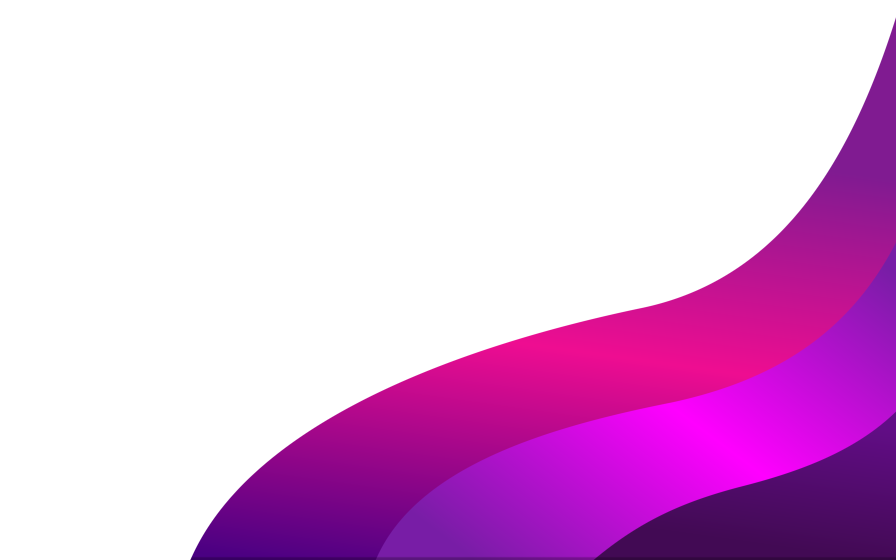
This background is drawn by a Shadertoy shader. Its source:

```glsl
vec2 bezier(vec2 a, vec2 b, vec2 c, vec2 d, float t) {
    float s = 1.0 - t;
    return s * s * s * a + 3.0 * s * s * t * b + 3.0 * s * t * t * c + t * t * t * d;
}

vec2 bezierTangent(vec2 a, vec2 b, vec2 c, vec2 d, float t) {
    float s = 1.0 - t;
    return s * s * (b - a) + 2.0 * s * t * (c - b) + t * t * (d - c);
}

// Signed distance estimate to a curve rising along x, negative below it
float curveDistance(vec2 p, vec2 a, vec2 b, vec2 c, vec2 d) {
    float low = 0.0, high = 1.0;
    for (int i = 0; i < 16; i++) {
        float middle = 0.5 * (low + high);
        if (bezier(a, b, c, d, middle).x < p.x) low = middle;
        else high = middle;
    }
    float t = 0.5 * (low + high);
    vec2 tangent = normalize(bezierTangent(a, b, c, d, t));
    vec2 offset = p - bezier(a, b, c, d, t);
    return offset.y * tangent.x - offset.x * tangent.y;
}

// Two joined curves meeting at the knot
float waveDistance(vec2 p, vec2 start, vec2 b, vec2 c, vec2 knot, vec2 e, vec2 f, vec2 end) {
    return p.x < knot.x ? curveDistance(p, start, b, c, knot)
                        : curveDistance(p, knot, e, f, end);
}

float coverage(float dist, float pixel) {
    return 1.0 - smoothstep(-0.7 * pixel, 0.7 * pixel, dist);
}

float ramp(float from, float to, float x) {
    return clamp((x - from) / (to - from), 0.0, 1.0);
}

void mainImage(out vec4 fragColor, in vec2 fragCoord) {
    float pixel = 1.0 / iResolution.y;
    vec2 p = fragCoord * pixel;
    p.x *= 1.6 * iResolution.y / iResolution.x;

    const vec3 white = vec3(1.0);
    const vec3 indigo = vec3(0.29, 0.0, 0.51);
    const vec3 pink = vec3(0.935, 0.05, 0.57);
    const vec3 plum = vec3(0.50, 0.105, 0.57);
    const vec3 violet = vec3(0.47, 0.115, 0.65);
    const vec3 magenta = vec3(1.0, 0.0, 1.0);
    const vec3 darkPurple = vec3(0.26, 0.04, 0.33);
    const vec3 deepViolet = vec3(0.38, 0.05, 0.52);

    // Wave edges
    float upper = coverage(waveDistance(p, vec2(0.340, 0.0), vec2(0.448, 0.25),
        vec2(0.833, 0.385), vec2(1.146, 0.45), vec2(1.385, 0.50),
        vec2(1.515, 0.698), vec2(1.6, 0.969)), pixel);
    float middle = coverage(waveDistance(p, vec2(0.671, 0.0), vec2(0.742, 0.167),
        vec2(0.979, 0.2375), vec2(1.198, 0.281), vec2(1.385, 0.321),
        vec2(1.517, 0.406), vec2(1.6, 0.567)), pixel);
    float lower = coverage(waveDistance(p, vec2(1.060, 0.0), vec2(1.142, 0.069),
        vec2(1.219, 0.104), vec2(1.323, 0.131), vec2(1.4375, 0.160),
        vec2(1.531, 0.198), vec2(1.6, 0.265)), pixel);

    // Gradient fills
    float tilt = p.y + 0.14 * p.x;
    vec3 upperFill = mix(indigo, pink, ramp(0.0625, 0.517, tilt));
    upperFill = mix(upperFill, plum, ramp(0.517, 0.904, tilt));
    float glowAxis = dot(p - vec2(1.281, 0.2125), vec2(0.6, 0.8));
    vec3 middleFill = mix(magenta, violet, ramp(0.0, 0.43, abs(glowAxis)));
    vec3 lowerFill = mix(darkPurple, deepViolet, ramp(0.219, 0.452, tilt));

    // Layers from back to front
    vec3 color = mix(white, upperFill, upper);
    color = mix(color, middleFill, middle);
    color = mix(color, lowerFill, lower);

    // Thin shade along the base of the waves
    color *= 1.0 - 0.25 * upper * (1.0 - smoothstep(0.003, 0.007, p.y));
    fragColor = vec4(color, 1.0);
}
```
